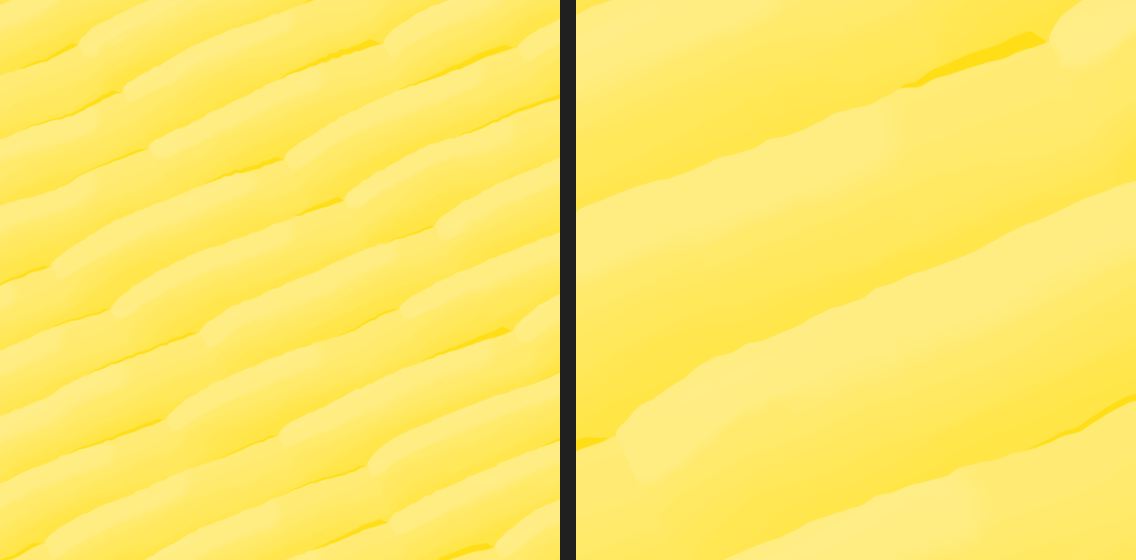
Left, the full canvas; right, a detail of the centre.
A Shadertoy shader for this texture:

```glsl
// Slanted rows of overlapping yellow brush strokes with pale tops and deep gaps.

#define ANGLE 0.436          // stroke direction in radians
#define ROW_GAP 0.112        // distance between rows
#define STROKE_LENGTH 0.46   // length of one stroke
#define BULGE 0.021          // swelling of a stroke's upper edge
#define WOBBLE 0.012         // slow waviness of the edges
#define ROUGHNESS 0.0028     // fine raggedness of the edges
#define GAP_WIDTH 0.0115     // thickness of the deep gaps
#define TONE_STEPS 13.0      // visible paint tones
#define PALE vec3(1.0, 0.932, 0.53)
#define RICH vec3(1.0, 0.898, 0.27)
#define DEEP vec3(1.0, 0.872, 0.09)

float hash(vec2 p) {
    vec3 q = fract(vec3(p.xyx) * 0.1031);
    q += dot(q, q.yzx + 33.33);
    return fract((q.x + q.y) * q.z);
}

float noise(vec2 p) {
    vec2 i = floor(p), f = fract(p);
    f = f * f * (3.0 - 2.0 * f);
    return mix(mix(hash(i), hash(i + vec2(1, 0)), f.x),
               mix(hash(i + vec2(0, 1)), hash(i + vec2(1, 1)), f.x), f.y);
}

// Height of a row's upper edge; c runs from 0 to 1 along one stroke
float upperEdge(float along, float row, float c) {
    float swell = BULGE * (sin(3.14159 * pow(c, 0.55)) - 0.5);
    float wave = WOBBLE * (noise(vec2(along * 11.0 + 40.0, row * 7.0)) - 0.5);
    float rough = ROUGHNESS * (noise(vec2(along * 95.0 + 300.0, row * 5.0)) - 0.5);
    return row * ROW_GAP + swell + wave + rough;
}

// Pale rounded dab under the upper edge of a stroke
float paleDab(float x, float depth, float dabLength, float grain) {
    vec2 q = vec2(x - clamp(x, 0.025, dabLength), depth - 0.011);
    float d = length(q) - 0.028 + grain * 0.012;
    float softness = mix(0.003, 0.012, smoothstep(0.0, 0.2, x));
    return 1.0 - smoothstep(-softness, softness, d);
}

// Soft stepping of the tone into flat layers of paint
float layered(float tone) {
    float s = tone * TONE_STEPS;
    return (floor(s) + smoothstep(0.3, 0.7, fract(s))) / TONE_STEPS;
}

void mainImage(out vec4 fragColor, in vec2 fragCoord) {
    vec2 uv = fragCoord / iResolution.y;
    float pixel = 1.0 / iResolution.y;
    vec2 dir = vec2(cos(ANGLE), sin(ANGLE));
    float along = dot(uv, dir);
    float across = dot(uv, vec2(-dir.y, dir.x));

    // Streaks drawn out along the strokes
    float grain = noise(vec2(along * 7.0 + 20.0, across * 55.0 + 90.0)) - 0.5;
    grain += 0.4 * (noise(vec2(along * 22.0 + 70.0, across * 140.0 + 200.0)) - 0.5);

    vec3 color = RICH;
    float firstRow = floor(across / ROW_GAP) + 2.0;

    // Rows from top to bottom, each painted over the one above
    for (int i = 0; i < 4; i++) {
        float row = firstRow - float(i);
        float u = along / STROKE_LENGTH + hash(vec2(row + 50.0, 3.0)) * 9.0 + 20.0;
        float c = fract(u);
        vec2 id = vec2(floor(u), row + 50.0);
        float depth = upperEdge(along, row, c) - across;

        // Deep gap just above the edge, ending at the next stroke
        float gapStart = mix(0.5, 0.8, hash(id + 17.0));
        float g = clamp((c - gapStart) / (1.0 - gapStart), 0.0, 1.0);
        float gapWidth = GAP_WIDTH * sqrt(g) * (1.0 - smoothstep(0.9, 1.0, g));
        gapWidth *= mix(0.3, 1.3, hash(id + 31.0)) * (0.8 + 0.5 * grain);
        float gap = smoothstep(-pixel, pixel, depth + gapWidth);
        color = mix(color, DEEP, gap * smoothstep(0.0, 0.002, gapWidth));

        // Stroke body: lighter above, richer below
        float t = clamp(depth / ROW_GAP + grain * 0.16, 0.0, 1.0);
        float tone = 0.73 - 0.7 * pow(t, 1.8);
        float dabLength = STROKE_LENGTH * mix(0.55, 0.85, hash(id + 5.0));
        float dab = paleDab(c * STROKE_LENGTH, depth, dabLength, grain);
        tone = mix(tone, 0.95 + 0.06 * grain, dab);
        vec3 paint = mix(RICH, PALE, layered(tone));
        color = mix(color, paint, smoothstep(-pixel, pixel, depth));
    }

    fragColor = vec4(color, 1.0);
}
```
